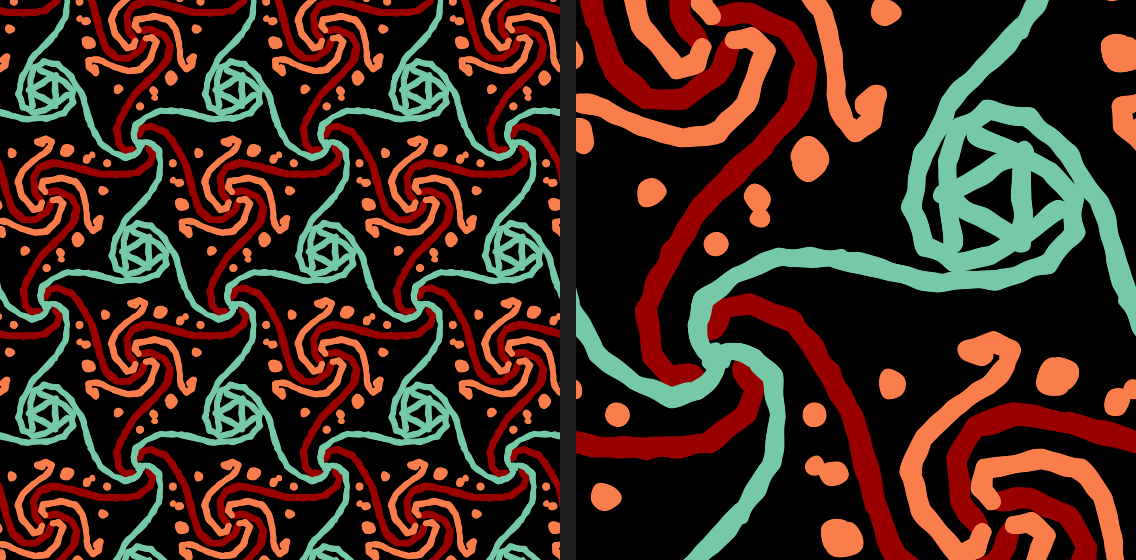
Left: the whole. Right: its middle third, enlarged.
Reproduce this pattern procedurally as a WebGL 1 fragment shader.

```glsl
precision highp float;
// Hand-drawn spiral lattice with threefold symmetry: coral swirls with dots, dark red
// arms and mint strands that tie into knots, on black. Each motif is one pen stroke
// folded into hexagonal cells, turned three times and given a slight wobble.
uniform vec2 u_resolution;

const float PERIOD = 384.0;            // three repeats span the canvas of 1152 units
const float ROW = PERIOD * 0.8660254;  // height of one staggered row

vec2 spot, pen;   // current point in motif space, and the pen position
float ink;        // distance from the spot to the nearest stroke

float hash(vec2 p) {
  vec3 q = fract(vec3(p.xyx) * 0.1031);
  q += dot(q, q.yzx + 33.33);
  return fract((q.x + q.y) * q.z);
}

float noise(vec2 p) {
  vec2 i = floor(p), f = fract(p);
  f = f * f * (3.0 - 2.0 * f);
  return mix(mix(hash(i), hash(i + vec2(1, 0)), f.x),
             mix(hash(i + vec2(0, 1)), hash(i + vec2(1, 1)), f.x), f.y);
}

// Offset from the nearest centre of the staggered lattice
vec2 foldLattice(vec2 p) {
  vec2 size = vec2(PERIOD, 2.0 * ROW);
  vec2 a = mod(p + 0.5 * size, size) - 0.5 * size;
  vec2 b = mod(p, size) - 0.5 * size;
  return dot(a, a) < dot(b, b) ? a : b;
}

vec2 wobble(vec2 p) {
  vec2 q = p / 13.0 + 40.0;
  return p + 4.0 * (vec2(noise(q), noise(q + 57.0)) - 0.5);
}

vec2 turnThird(vec2 p) {
  return vec2(-0.5 * p.x - 0.8660254 * p.y, 0.8660254 * p.x - 0.5 * p.y);
}

void moveTo(float x, float y) { pen = vec2(x, y); }

void lineTo(float x, float y) {
  vec2 next = vec2(x, y), along = next - pen, rel = spot - pen;
  float t = clamp(dot(rel, along) / dot(along, along), 0.0, 1.0);
  ink = min(ink, length(rel - along * t));
  pen = next;
}

float dotShape(float x, float y, float radius) {
  return length(spot - vec2(x, y)) - radius;
}

// Mint strand winding into the knot, with one side of its inner triangle
float knotStrand() {
  ink = 1e3;
  moveTo(-108.0, 42.0); lineTo(-73.0, 52.0); lineTo(-38.0, 60.0);
  lineTo(2.0, 57.0); lineTo(37.0, 45.0); lineTo(54.0, 25.0);
  lineTo(53.0, 3.0); lineTo(38.0, -16.0); lineTo(12.0, -30.0); lineTo(-14.0, -42.0);
  moveTo(18.0, -31.0); lineTo(18.0, 31.0);
  return ink - 6.6;
}

// Other end of the mint strand, hooked around the junction
float junctionStrand() {
  ink = 1e3;
  moveTo(84.0, -68.0); lineTo(44.0, -70.0); lineTo(14.0, -57.0);
  lineTo(-8.0, -40.0); lineTo(-14.0, -23.0); lineTo(-8.0, -5.0); lineTo(5.0, 1.0);
  return ink - 6.6;
}

// Red arm leaving the junction
float junctionArm() {
  ink = 1e3;
  moveTo(-1.0, -19.0); lineTo(4.0, -33.0); lineTo(24.0, -37.0);
  lineTo(54.0, -23.0); lineTo(79.0, 10.0); lineTo(99.0, 55.0); lineTo(109.0, 100.0);
  return ink - 7.6;
}

// Red arm spiralling into the swirl
float swirlArm() {
  ink = 1e3;
  moveTo(52.0, -66.0); lineTo(12.0, -73.0); lineTo(-15.0, -63.0);
  lineTo(-28.0, -40.0); lineTo(-25.0, -14.0); lineTo(-12.0, 4.0);
  return ink - 7.6;
}

// Coral arm with curled tip and inner hook, and the dots beside it
float coralArm() {
  ink = 1e3;
  moveTo(-9.0, -113.0); lineTo(-18.0, -116.0); lineTo(-2.0, -121.0);
  lineTo(9.0, -117.0); lineTo(8.0, -106.0); lineTo(-6.0, -92.0);
  lineTo(-30.0, -76.0); lineTo(-50.0, -56.0); lineTo(-59.0, -31.0);
  lineTo(-51.0, -7.0); lineTo(-27.0, 25.0); lineTo(-13.0, 20.0); lineTo(-9.0, 9.0);
  float shape = ink - 6.8;
  shape = min(shape, min(dotShape(-71.0, -93.0, 10.0), dotShape(125.0, -71.0, 8.5)));
  shape = min(shape, min(dotShape(40.0, -97.0, 12.5), dotShape(46.0, -100.0, 10.5)));
  return min(shape, min(dotShape(83.0, -80.0, 9.0), dotShape(93.0, -88.0, 7.0)));
}

void main() {
  vec2 uv = gl_FragCoord.xy / u_resolution.y;
  vec2 p = vec2(uv.x, 1.0 - uv.y) * 3.0 * PERIOD - vec2(96.0, 186.0);
  vec2 knot = foldLattice(p);
  vec2 junction = foldLattice(p - vec2(0.5 * PERIOD, ROW / 3.0));
  vec2 swirl = foldLattice(p - vec2(0.0, ROW / 1.5));

  float mint = 1e3, red = 1e3, coral = 1e3;
  for (int i = 0; i < 3; i++) {
    spot = wobble(knot);
    mint = min(mint, knotStrand());
    spot = wobble(junction);
    mint = min(mint, junctionStrand());
    red = min(red, junctionArm());
    spot = wobble(swirl);
    red = min(red, swirlArm());
    coral = min(coral, coralArm());
    knot = turnThird(knot);
    junction = turnThird(junction);
    swirl = turnThird(swirl);
  }

  // Layers from back to front
  float soft = 1.5 * PERIOD / 256.0 * 512.0 / u_resolution.y * 0.55;
  vec3 color = vec3(0.005, 0.0, 0.0);
  color = mix(color, vec3(0.6, 0.0, 0.0), smoothstep(soft, -soft, red));
  color = mix(color, vec3(0.98, 0.49, 0.3), smoothstep(soft, -soft, coral));
  color = mix(color, vec3(0.46, 0.79, 0.65), smoothstep(soft, -soft, mint));
  gl_FragColor = vec4(color, 1.0);
}
```
